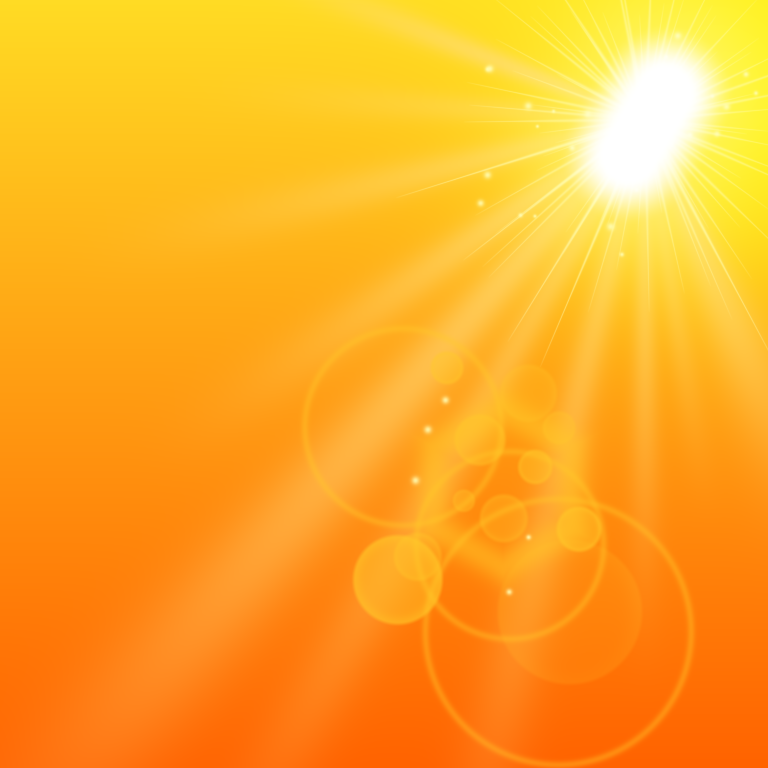
This background is drawn by a WebGL 2 fragment shader. Its source:

```glsl
#version 300 es
precision highp float;
// Summer sky: a white sun at the upper right over an orange gradient.
// Soft beams and fine spikes fan out from the sun; lens flare discs,
// rings and sparkles are blended on top using distance functions.

uniform vec2 u_resolution;
out vec4 fragColor;

const vec3 SKY_LOW = vec3(1.0, 0.385, 0.0);
const vec3 SKY_MID = vec3(1.0, 0.615, 0.07);
const vec3 SKY_TOP = vec3(1.0, 0.86, 0.14);
const vec3 YELLOW = vec3(1.0, 0.97, 0.08);
const vec3 BEAM_TINT = vec3(1.0, 0.86, 0.50);
const vec3 HALO_TINT = vec3(1.0, 0.96, 0.48);
const vec3 SPIKE_TINT = vec3(1.0, 0.99, 0.70);
const vec3 FLARE_TINT = vec3(1.0, 0.79, 0.16);

const vec2 SUN_UPPER = vec2(0.866, 0.878);
const vec2 SUN_LOWER = vec2(0.819, 0.798);
const vec2 RAY_ORIGIN = vec2(0.840, 0.844);
const vec2 YELLOW_CENTER = vec2(0.95, 0.88);
const vec2 HEXAGON_CENTER = vec2(0.655, 0.365);
const int SPIKES = 64;
const int SPARKLES = 30;

// Beams: angle, half width per unit length, reach, strength
const vec4 BEAMS[10] = vec4[10](
  vec4(-2.294, 0.070, 1.65, 0.58), vec4(-2.089, 0.043, 1.45, 0.43),
  vec4(-1.808, 0.045, 1.30, 0.46), vec4(-1.571, 0.025, 0.78, 0.50),
  vec4(-1.165, 0.095, 0.70, 0.62), vec4(-2.534, 0.058, 0.82, 0.58),
  vec4(-2.904, 0.050, 0.80, 0.50), vec4(3.079, 0.042, 0.63, 0.36),
  vec4(2.766, 0.035, 0.65, 0.68), vec4(-1.414, 0.030, 0.56, 0.40));

// Flare discs: center, radius, strength
const vec4 DISCS[11] = vec4[11](
  vec4(0.518, 0.245, 0.058, 0.65), vec4(0.544, 0.275, 0.031, 0.42),
  vec4(0.754, 0.311, 0.029, 0.65), vec4(0.582, 0.521, 0.021, 0.62),
  vec4(0.697, 0.392, 0.022, 0.60), vec4(0.742, 0.203, 0.094, 0.17),
  vec4(0.688, 0.488, 0.037, 0.30), vec4(0.625, 0.427, 0.033, 0.48),
  vec4(0.656, 0.325, 0.031, 0.40), vec4(0.604, 0.348, 0.014, 0.48),
  vec4(0.728, 0.443, 0.021, 0.40));

// Flare rings: center, radius
const vec3 RINGS[3] = vec3[3](
  vec3(0.525, 0.444, 0.128), vec3(0.727, 0.177, 0.173),
  vec3(0.664, 0.290, 0.122));

// Longest spikes: angle, length
const vec2 LONG_SPIKES[5] = vec2[5](
  vec2(-2.838, 0.34), vec2(-1.972, 0.35), vec2(-2.125, 0.34),
  vec2(-1.080, 0.36), vec2(-2.484, 0.30));

float hash(float n) {
  return fract(sin(n * 127.1 + 3.7) * 43758.55);
}

float bell(float x) {
  return exp(-x * x);
}

float segmentDistance(vec2 p, vec2 a, vec2 b) {
  vec2 ab = b - a;
  return length(p - a - ab * clamp(dot(p - a, ab) / dot(ab, ab), 0.0, 1.0));
}

// Distance along and across a ray leaving the origin
vec2 rayFrame(vec2 d, float angle) {
  vec2 dir = vec2(cos(angle), sin(angle));
  return vec2(dot(d, dir), d.x * dir.y - d.y * dir.x);
}

float beam(vec2 d, vec4 b) {
  vec2 f = rayFrame(d, b.x);
  float width = b.y * max(f.x, 0.0) + 0.008;
  return b.w * bell(f.y / width) * smoothstep(0.0, 0.08, f.x) * (1.0 - smoothstep(0.1, b.z, f.x));
}

float spike(vec2 d, float angle, float reach, float pixel) {
  vec2 f = rayFrame(d, angle);
  float taper = clamp(1.0 - f.x / reach, 0.0, 1.0);
  float width = max(0.0035 * taper, pixel * 0.7);
  return step(0.0, f.x) * sqrt(taper) * bell(f.y / width);
}

float disc(vec2 p, vec4 c, float pixel) {
  float d = length(p - c.xy) - c.z;
  float fill = 1.0 - smoothstep(-0.002 - pixel, 0.002 + pixel, d);
  return c.w * fill * (0.65 + 0.35 * bell(d / (0.18 * c.z)));
}

float hexagonRadius(vec2 p) {
  p = abs(p);
  return max(p.x, 0.5 * p.x + 0.866 * p.y);
}

void main() {
  float pixel = 1.0 / u_resolution.y;
  vec2 p = gl_FragCoord.xy * pixel;
  vec2 d = p - RAY_ORIGIN;

  // Sky and yellow corner
  vec3 color = mix(SKY_LOW, SKY_MID, clamp(p.y * 2.0, 0.0, 1.0));
  color = mix(color, SKY_TOP, clamp(p.y * 2.0 - 1.0, 0.0, 1.0));
  color = mix(color, YELLOW, 0.95 * bell(length(p - YELLOW_CENTER) / 0.27));

  // Beams
  for (int i = 0; i < 10; i++) color = mix(color, BEAM_TINT, beam(d, BEAMS[i]));

  // Lens flare
  float hexagon = hexagonRadius(p - HEXAGON_CENTER) - 0.090;
  color = mix(color, FLARE_TINT, 0.50 * bell(hexagon / 0.022));
  for (int i = 0; i < 3; i++) {
    float edge = length(p - RINGS[i].xy) - RINGS[i].z;
    color = mix(color, FLARE_TINT, 0.38 * bell(edge / 0.005));
  }
  for (int i = 0; i < 11; i++) color = mix(color, FLARE_TINT, disc(p, DISCS[i], pixel));

  // Halo and spikes
  float sun = segmentDistance(p, SUN_LOWER, SUN_UPPER);
  color = mix(color, HALO_TINT, 0.85 * bell(sun / 0.13));
  for (int i = 0; i < SPIKES; i++) {
    float n = float(i);
    float angle = 6.2832 * (n + hash(n)) / float(SPIKES);
    float reach = mix(0.12, 0.29, hash(n + 71.0));
    color = mix(color, SPIKE_TINT, 0.65 * spike(d, angle, reach, pixel));
  }
  for (int i = 0; i < 5; i++)
    color = mix(color, SPIKE_TINT, 0.85 * spike(d, LONG_SPIKES[i].x, LONG_SPIKES[i].y, pixel));

  // Sparkles drifting down and left of the sun
  for (int i = 0; i < SPARKLES; i++) {
    float n = float(i) + 200.0;
    float fall = hash(n);
    vec2 spread = vec2(hash(n + 40.0), hash(n + 80.0)) - 0.5;
    vec2 center = mix(vec2(0.82, 0.88), vec2(0.66, 0.24), fall * fall) + spread * vec2(0.36, 0.20);
    float size = mix(0.002, 0.005, hash(n + 120.0));
    color = mix(color, SPIKE_TINT, 0.85 * bell(length(p - center) / size));
  }

  // White core
  float core = 1.0 - smoothstep(0.032, 0.092, sun);
  color = mix(color, vec3(1.0), core);
  fragColor = vec4(color, 1.0);
}
```
